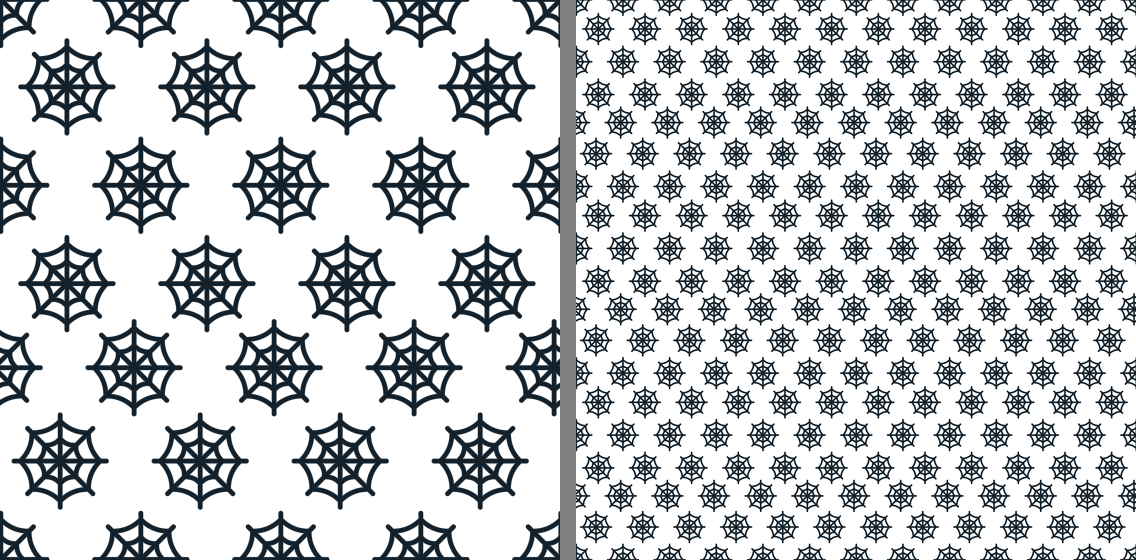
Left, the tile; right, the same tile 3 across and 3 down.
Reproduce this pattern procedurally as a three.js fragment shader.

```glsl
#define COLUMNS 4.0
#define ROWS 6
#define ARM_LENGTH 0.0825
#define LINE_HALF_WIDTH 0.00432
#define OUTER_THREAD vec2(0.0716, 0.0602)
#define INNER_THREAD vec2(0.0404, 0.0332)
#define STAGGER 0.118
#define INK vec3(0.07, 0.13, 0.17)
#define PAPER vec3(1.0)

varying vec2 vUv;

// Unit vector halfway between two neighbouring arms (22.5 degrees)
const vec2 BISECTOR = vec2(0.92388, 0.38268);

// Fold the plane into half a sector, with an arm along +x
vec2 foldSector(vec2 p) {
  p = abs(p);
  p = vec2(max(p.x, p.y), min(p.x, p.y));
  vec2 normal = vec2(-BISECTOR.y, BISECTOR.x);
  return p - 2.0 * max(dot(p, normal), 0.0) * normal;
}

// Sagging arc; span.x is its radius on the arm, span.y midway between arms
float threadDistance(vec2 p, vec2 span) {
  float reach = (span.x * span.x - span.y * span.y)
              / (2.0 * (span.x * BISECTOR.x - span.y));
  float arc = abs(length(p - reach * BISECTOR) - (reach - span.y));
  return dot(p, BISECTOR) < reach ? arc : 1.0;
}

float webDistance(vec2 p) {
  p = foldSector(p);
  float arm = length(vec2(max(p.x - ARM_LENGTH, 0.0), p.y));
  float threads = min(threadDistance(p, OUTER_THREAD),
                      threadDistance(p, INNER_THREAD));
  return min(arm, threads) - LINE_HALF_WIDTH;
}

// Staggered rows with slightly uneven placement
vec2 rowCentre(float row) {
  float drift = row > 0.5 && row < 2.5 ? -0.012 : 0.0;
  float lift = row < 0.5 ? 0.001
             : row < 2.5 ? 0.010
             : row < 3.5 ? -0.0065
             : row < 4.5 ? 0.0025 : 0.0115;
  return vec2(0.0015 + STAGGER * mod(row, 2.0) + drift,
              row / float(ROWS) + lift);
}

void main() {
  vec2 period = vec2(1.0 / COLUMNS, 1.0);
  float d = 1.0;
  for (int i = 0; i < ROWS; i++) {
    // Wrap to the nearest web of this row
    vec2 p = vUv - rowCentre(float(i));
    p -= period * floor(p / period + 0.5);
    d = min(d, webDistance(p));
  }

  float edge = 0.75 * max(fwidth(vUv.x), fwidth(vUv.y));
  float ink = 1.0 - smoothstep(-edge, edge, d);
  gl_FragColor = vec4(mix(PAPER, INK, ink), 1.0);
}
```
